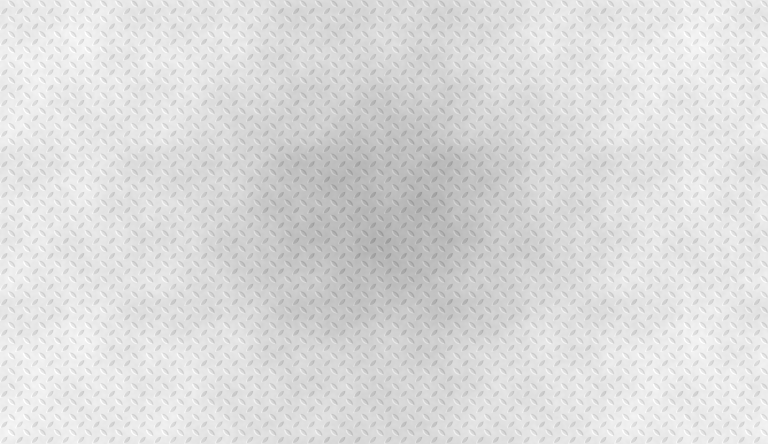
Reproduce this texture procedurally as a Shadertoy shader.

```glsl
// Pale diamond plate: raised rounded lugs alternate between two diagonals,
// embossed by a height difference along the light. Wrapped gradient noise makes
// repeating cloudy wear, and a periodic falloff darkens the middle of the sheet.

const float PI = 3.14159265;
const vec2 LUG_REPEATS = vec2(50.0, 29.0);   // lug pairs across and down
const vec2 CLOUD_REPEATS = vec2(5.0, 3.0);   // wear tiles across and down
const vec2 GRAIN_CELLS = vec2(180.0, 104.0); // fine grain across and down

const vec3 METAL_TINT = vec3(1.0);
const float EDGE_TONE = 0.942;      // brightness away from the dark middle
const float MIDDLE_DEPTH = 0.23;    // darkening at the middle
const vec2 MIDDLE_FALLOFF = vec2(1.95, 0.92);
const vec2 MIDDLE_CENTRE = vec2(0.5, 0.51);

const float LUG_HALF_LENGTH = 0.28; // in lug cells
const float LUG_HALF_WIDTH = 0.11;
const float LUG_BEVEL = 0.045;
const float EMBOSS_STEP = 0.045;
const float EMBOSS_GAIN = 0.08;
const vec2 LIGHT_DIR = vec2(-0.87, -0.49);
const vec2 FACE_DARKENING = vec2(0.075, 0.035); // rising lug, falling lug
const float LUG_VARIATION = 0.02;

const float CLOUD_GAIN = 0.075;
const float BLOTCH_GAIN = 0.012;
const float GRAIN_GAIN = 0.016;

float hash(vec2 p) {
    vec3 q = fract(vec3(p.xyx) * 0.1031);
    q += dot(q, q.yzx + 33.33);
    return fract((q.x + q.y) * q.z);
}

// Slope along a random direction at one lattice corner.
float cornerSlope(vec2 cell, vec2 offset, vec2 period) {
    float angle = 2.0 * PI * hash(mod(cell, period) + 17.0);
    return dot(vec2(cos(angle), sin(angle)), offset);
}

// Gradient noise that wraps after a whole number of cells.
float gradientNoise(vec2 p, vec2 period) {
    vec2 i = floor(p), f = p - i;
    vec2 w = f * f * f * (f * (f * 6.0 - 15.0) + 10.0);
    vec2 e = vec2(1.0, 0.0);
    float low = mix(cornerSlope(i, f, period),
                    cornerSlope(i + e, f - e, period), w.x);
    float high = mix(cornerSlope(i + e.yx, f - e.yx, period),
                     cornerSlope(i + 1.0, f - 1.0, period), w.x);
    return mix(low, high, w.y);
}

float clouds(vec2 tile) {
    float sum = 0.0, gain = 0.5, cells = 3.0;
    for (int octave = 0; octave < 4; octave++) {
        sum += gain * gradientNoise(tile * cells, vec2(cells));
        gain *= 0.6;
        cells *= 2.0;
    }
    return sum;
}

// Signed distance to a lens lying along x, made of two equal arcs.
float lensDistance(vec2 p) {
    p = abs(p);
    float l = LUG_HALF_LENGTH, w = LUG_HALF_WIDTH;
    float drop = 0.5 * (l * l - w * w) / w;
    bool nearTip = p.y * l < drop * (p.x - l);
    return nearTip ? length(p - vec2(l, 0.0))
                   : length(p + vec2(0.0, drop)) - drop - w;
}

// Lug height from 0 to 1; slant is +1 for rising, -1 for falling.
float lugHeight(vec2 p, float slant, float blur) {
    vec2 q = vec2(p.x + slant * p.y, p.y - slant * p.x) * sqrt(0.5);
    return 1.0 - smoothstep(-blur, blur, lensDistance(q));
}

// Brightness change from both lugs of each cell.
float lugShade(vec2 uv) {
    float blur = max(LUG_BEVEL, 0.6 * LUG_REPEATS.y / iResolution.y);
    vec2 lightStep = LIGHT_DIR * EMBOSS_STEP;
    float shade = 0.0;
    for (int k = 0; k < 2; k++) {
        float slant = k == 0 ? 1.0 : -1.0;
        vec2 q = uv * LUG_REPEATS + 0.25 - 0.5 * float(k);
        vec2 id = mod(floor(q), LUG_REPEATS);
        vec2 p = fract(q) - 0.5;
        float relief = lugHeight(p - lightStep, slant, blur)
                     - lugHeight(p + lightStep, slant, blur);
        float vary = LUG_VARIATION * (hash(id + 61.0 * float(k)) - 0.5);
        float face = lugHeight(p, slant, blur);
        shade += EMBOSS_GAIN * relief - face * (FACE_DARKENING[k] + vary);
    }
    return shade;
}

void mainImage(out vec4 fragColor, in vec2 fragCoord) {
    vec2 uv = fragCoord / iResolution.xy;

    // Broad shading, periodic in both directions
    vec2 s = sin(PI * (uv - MIDDLE_CENTRE));
    float tone = EDGE_TONE - MIDDLE_DEPTH * exp(-dot(MIDDLE_FALLOFF, s * s));

    // Repeating wear and fine grain
    vec2 tile = uv * CLOUD_REPEATS;
    vec2 wave = cos(2.0 * PI * (tile - vec2(0.25, 0.12)));
    tone += CLOUD_GAIN * clouds(tile) - BLOTCH_GAIN * wave.y * (0.5 + 0.5 * wave.x);
    tone += GRAIN_GAIN * gradientNoise(uv * GRAIN_CELLS, GRAIN_CELLS);

    // Raised lugs
    tone += lugShade(uv);
    fragColor = vec4(METAL_TINT * clamp(tone, 0.0, 1.0), 1.0);
}
```
